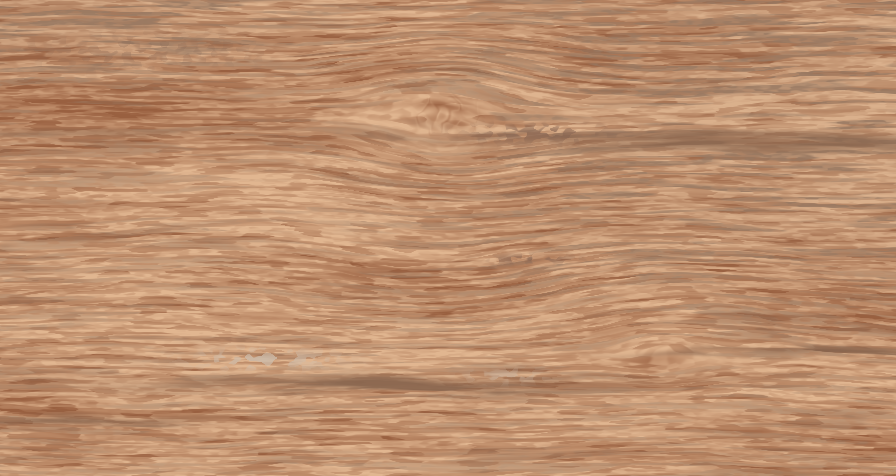
Reproduce this texture procedurally as a Shadertoy shader.

```glsl
vec2 hash2(vec2 cell) {
    vec3 q = fract(cell.xyx * vec3(0.1031, 0.1030, 0.0973));
    q += dot(q, q.yzx + 33.33);
    return fract((q.xx + q.yz) * q.zy);
}

// Smooth cellular noise: random cell values blended by distance
float cells(vec2 p) {
    vec2 id = floor(p);
    float sum = 0.0, total = 0.0;
    for (int j = -1; j <= 1; j++)
    for (int i = -1; i <= 1; i++) {
        vec2 cell = id + vec2(i, j);
        vec2 d = p - cell - hash2(cell);
        float weight = exp(-7.0 * dot(d, d));
        sum += weight * hash2(cell + 71.0).x;
        total += weight;
    }
    return sum / total;
}

// Soft elliptical spot
float patchAt(vec2 p, vec2 centre, vec2 radius) {
    vec2 d = (p - centre) / radius;
    return exp(-dot(d, d));
}

// Shift that spreads the grain around a knot
float bulge(vec2 p, vec2 centre, vec2 radius) {
    return (p.y - centre.y) * patchAt(p, centre, radius);
}

void mainImage(out vec4 fragColor, in vec2 fragCoord) {
    vec2 p = fragCoord / iResolution.y;
    vec2 knot = vec2(0.93, 0.756), smallKnot = vec2(1.39, 0.25);

    // Grain flow: layered waves, an oblique sweep and two knots
    vec2 g = p;
    g.y += 0.006 * sin(3.1 * p.x + 5.0 * p.y) + 0.003 * sin(8.0 * p.x - 11.0 * p.y);
    g.y += 0.001 * sin(27.0 * p.x + 40.0 * p.y);
    g.y -= 0.2 * (p.x - 1.2) * patchAt(p, vec2(1.2, 0.38), vec2(0.4, 0.13));
    g.y -= 0.7 * bulge(p, knot, vec2(0.21, 0.13));
    g.y -= 0.6 * bulge(p, smallKnot, vec2(0.11, 0.05));

    // Streaks from wide bands down to hair lines
    float broad = cells(g * vec2(1.3, 8.0));
    float streak = cells(g * vec2(2.2, 45.0) + 9.0);
    float fine = cells(g * vec2(6.0, 135.0) + 31.0);
    float hair = cells(g * vec2(50.0, 230.0) + 57.0);
    float rings = sin(520.0 * g.y + 3.0 * streak + 9.0 * broad);
    float nearKnot = patchAt(p, knot + vec2(0.0, 0.03), vec2(0.25, 0.14));
    float tone = 0.88 + 0.34 * (broad - 0.5) + 0.2 * (streak - 0.5)
               + 0.36 * (fine - 0.5) + 0.42 * (hair - 0.5)
               + (0.03 + 0.08 * nearKnot) * rings + 0.05 * nearKnot;

    // Thin dark pores: long lines and short dashes
    float longPore = smoothstep(0.6, 0.8, cells(g * vec2(5.0, 150.0) + 131.0));
    float shortPore = smoothstep(0.6, 0.8, cells(g * vec2(18.0, 170.0) + 211.0));
    tone -= (0.32 * longPore + 0.36 * shortPore) * (0.5 + hair);

    // Ragged reddish stains
    vec2 q = p + vec2(0.0, 0.006 * sin(7.0 * p.x) + 0.004 * sin(19.0 * p.x + 2.0));
    q.y += 0.02 * (streak - 0.5) + 0.012 * (fine - 0.5);
    float stain = patchAt(q, vec2(0.1, 0.785), vec2(0.6, 0.07))
                + 0.7 * patchAt(q, vec2(0.15, 0.51), vec2(0.1, 0.018))
                + 0.4 * patchAt(q, vec2(0.8, 0.39), vec2(0.25, 0.04))
                + 0.3 * patchAt(q, vec2(1.75, 0.31), vec2(0.25, 0.04))
                + 0.3 * patchAt(q, vec2(1.45, 0.87), vec2(0.4, 0.06));
    tone -= 0.58 * stain;

    // Knot hearts with tight curls
    vec2 k = (p - knot) / vec2(0.065, 0.04);
    float heart = exp(-dot(k, k));
    float curl = 0.5 + 0.5 * sin(9.0 * length(k) + 14.0 * cells(p * 38.0));
    tone -= (0.15 + 0.3 * curl) * heart;
    tone -= 0.35 * patchAt(q, smallKnot, vec2(0.05, 0.022));

    vec3 color = mix(vec3(0.60, 0.375, 0.25), vec3(0.845, 0.67, 0.525), clamp(tone, 0.0, 1.15));

    // Weathered grey strands, strongest along the top and the right
    float weathered = 0.3 + 0.4 * smoothstep(0.6, 1.7, p.x) * smoothstep(0.25, 0.6, p.y)
                    + 0.6 * patchAt(p, vec2(0.1, 0.97), vec2(0.45, 0.11));
    float strand = smoothstep(0.5, 0.8, cells(g * vec2(6.0, 135.0) + 83.0));
    strand *= (1.0 - heart) * (0.4 + 1.2 * hair);
    color = mix(color, vec3(0.59, 0.465, 0.375), min(strand * weathered, 0.9));
    color = mix(color, vec3(0.66, 0.53, 0.43), 0.35 * max(weathered - 0.35, 0.0));

    // Dark seams
    float seam = patchAt(q, vec2(1.55, 0.70), vec2(0.5, 0.018))
               + 0.5 * patchAt(q, vec2(0.1, 0.725), vec2(0.4, 0.01))
               + patchAt(q, vec2(0.8, 0.195), vec2(0.45, 0.014))
               + patchAt(q, vec2(1.72, 0.265), vec2(0.3, 0.008))
               + 0.8 * patchAt(q, vec2(0.2, 0.115), vec2(0.3, 0.008));
    color = mix(color, vec3(0.53, 0.39, 0.30), min(seam * (0.4 + 0.8 * fine), 0.9));

    // Rows of small pits and pale chips
    float speck = cells(p * vec2(65.0, 100.0) + 17.0);
    float pits = patchAt(p, vec2(1.11, 0.455), vec2(0.09, 0.01))
               + patchAt(p, vec2(1.13, 0.72), vec2(0.14, 0.02))
               + 0.4 * patchAt(p, vec2(0.3, 0.89), vec2(0.25, 0.04));
    float chips = patchAt(p, vec2(0.55, 0.245), vec2(0.14, 0.02))
                + 0.6 * patchAt(p, vec2(1.06, 0.21), vec2(0.08, 0.015));
    color = mix(color, vec3(0.52, 0.39, 0.32), 0.7 * pits * smoothstep(0.5, 0.7, speck));
    color = mix(color, vec3(0.81, 0.74, 0.67), 0.85 * chips * smoothstep(0.52, 0.35, speck));

    fragColor = vec4(color, 1.0);
}
```
